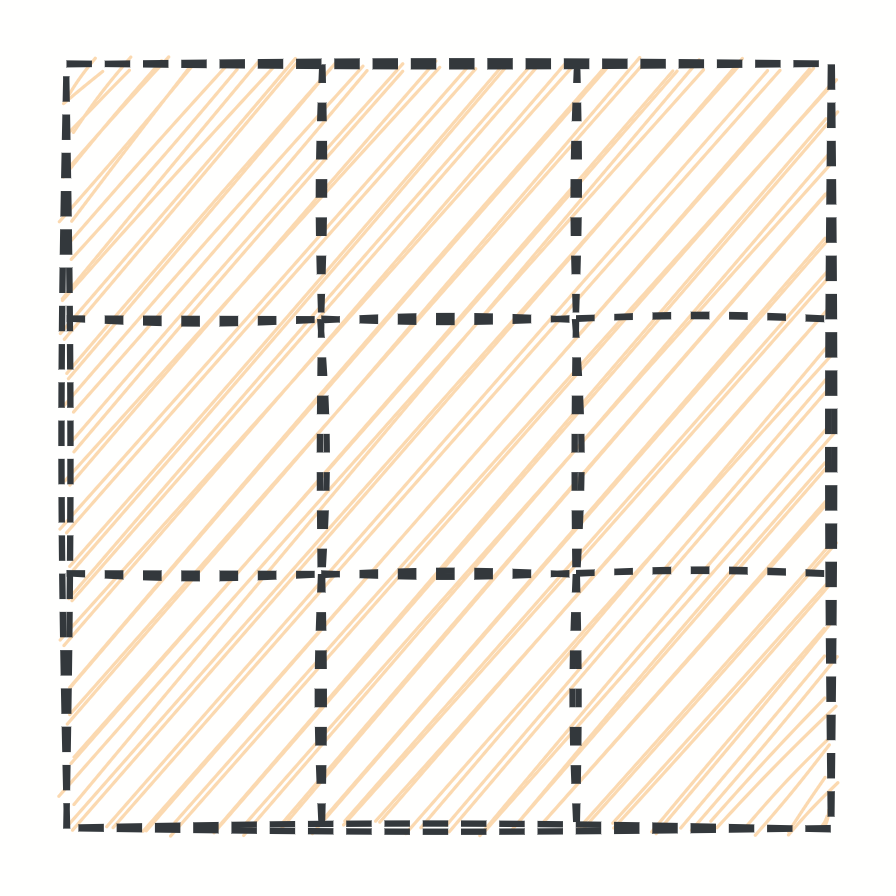
Write a Shadertoy shader that draws this pattern.

```glsl
// A hand-drawn 3 by 3 grid of dashed lines over loose diagonal hatching.
// Each line is two bowed strokes that drift apart; the hatching is one set of
// jittered stroke pairs, clipped to the whole square.

const float PI = 3.14159265;
const vec2 CORNER = vec2(0.0742, 0.0752);
const float SIDE = 0.853;
const float CELL = SIDE / 3.0;

const float DASH_PERIOD = 0.0427;
const float OUTER_DASH = 0.0284;
const float INNER_DASH = 0.0208;
const float INK_WIDTH = 0.0071;
const float INK_JITTER = 0.0013;

const float HATCH_GAP = 0.0285;
const float HATCH_WIDTH = 0.0036;
const float HATCH_ANGLE = 0.8552;
const float HATCH_JITTER = 0.0085;

const vec3 PAPER = vec3(1.0, 1.0, 0.995);
const vec3 INK = vec3(0.20, 0.22, 0.235);
const vec3 HATCH = vec3(0.985, 0.85, 0.69);

// Bows of the two strokes: per column, per row from the top, per outer side
const vec2 COLUMN_BOWS[3] = vec2[3](vec2(0.0, -0.005), vec2(0.0045, -0.004), vec2(0.0045, 0.003));
const vec2 ROW_BOWS[3] = vec2[3](vec2(-0.0033, 0.0026), vec2(-0.0012, 0.006), vec2(-0.004, 0.002));
const vec2 SIDE_BOWS[4] = vec2[4](vec2(0.003, -0.003), vec2(-0.003, 0.003),
                                  vec2(-0.0055, 0.004), vec2(0.006, -0.0048));

float hash(float n) {
    return fract(sin(n * 12.9898) * 43758.5453);
}

// Two random values from -1 to 1
vec2 jitter(float seed) {
    return 2.0 * vec2(hash(seed), hash(seed + 57.3)) - 1.0;
}

float coverage(float d, float px) {
    return clamp(0.5 - d / px, 0.0, 1.0);
}

// Dashed stroke from the origin along +x, bowed across y
float dashedStroke(vec2 p, float len, float dash, float bow, float seed, float px) {
    float t = clamp(p.x / len, 0.0, 1.0);
    vec2 ends = INK_JITTER * jitter(seed);
    float y = p.y - mix(ends.x, ends.y, t) - bow * sin(PI * t);
    float x = mod(p.x - 0.5 * dash + 0.5 * DASH_PERIOD, DASH_PERIOD) - 0.5 * DASH_PERIOD;
    float d = max(abs(x) - 0.5 * dash, abs(y) - 0.5 * INK_WIDTH);
    return coverage(max(d, max(-p.x, p.x - len)), px);
}

float strokePair(vec2 p, float len, float dash, vec2 bows, float seed, float px) {
    return max(dashedStroke(p, len, dash, bows.x, seed, px),
               dashedStroke(p, len, dash, bows.y, seed + 7.1, px));
}

// Outer sides, drawn clockwise from the top left
float outline(vec2 p, float px) {
    vec2 c = p - 0.5 * SIDE;
    float ink = 0.0;
    for (int i = 0; i < 4; i++) {
        vec2 q = c + vec2(0.5, -0.5) * SIDE;
        ink = max(ink, strokePair(q, SIDE, OUTER_DASH, SIDE_BOWS[i], 3.0 + float(i), px));
        c = vec2(-c.y, c.x);
    }
    return ink;
}

// Two inner lines along x, restarted in every cell
float dividers(vec2 p, vec2 bows[3], float seed, float px) {
    float cell = clamp(floor(p.x / CELL), 0.0, 2.0);
    float line = clamp(floor(p.y / CELL + 0.5), 1.0, 2.0);
    vec2 q = p - CELL * vec2(cell, line);
    return strokePair(q, CELL, INNER_DASH, bows[int(cell)], seed + cell, px);
}

// One hatch stroke between two points, with a slight bow
float hatchStroke(vec2 p, vec2 a, vec2 b, float bow, float px) {
    vec2 ab = b - a;
    float t = clamp(dot(p - a, ab) / dot(ab, ab), 0.0, 1.0);
    vec2 normal = normalize(vec2(-ab.y, ab.x));
    vec2 nearest = a + t * ab + normal * bow * sin(PI * t);
    return coverage(length(p - nearest) - 0.5 * HATCH_WIDTH, px);
}

float hatching(vec2 p, float px) {
    vec2 dir = vec2(cos(HATCH_ANGLE), sin(HATCH_ANGLE));
    vec2 normal = vec2(dir.y, -dir.x);
    float nearest = floor(dot(p, normal) / HATCH_GAP + 0.25);
    float ink = 0.0;
    for (int k = -1; k <= 1; k++) {
        float id = nearest + float(k);
        vec2 base = normal * (id + 0.25) * HATCH_GAP;
        // Where the line enters and leaves the square
        vec2 enter = -base / dir;
        vec2 leave = (SIDE - base) / dir;
        float t0 = max(enter.x, enter.y);
        float t1 = min(leave.x, leave.y);
        if (t0 >= t1) continue;
        for (int j = 0; j < 2; j++) {
            float seed = 2.0 * id + float(j) + 131.0;
            vec2 a = base + dir * t0 + HATCH_JITTER * jitter(seed);
            vec2 b = base + dir * t1 + HATCH_JITTER * jitter(seed + 211.7);
            float bow = 0.002 * jitter(seed + 401.9).x;
            ink = max(ink, hatchStroke(p, a, b, bow, px));
        }
    }
    return ink;
}

void mainImage(out vec4 fragColor, in vec2 fragCoord) {
    float px = 1.0 / min(iResolution.x, iResolution.y);
    vec2 p = (fragCoord - 0.5 * iResolution.xy) * px + 0.5 - CORNER;

    float ink = outline(p, px);
    ink = max(ink, dividers(p, COLUMN_BOWS, 20.0, px));
    ink = max(ink, dividers(vec2(SIDE - p.y, p.x), ROW_BOWS, 40.0, px));

    vec3 color = mix(PAPER, HATCH, hatching(p, px));
    fragColor = vec4(mix(color, INK, ink), 1.0);
}
```
